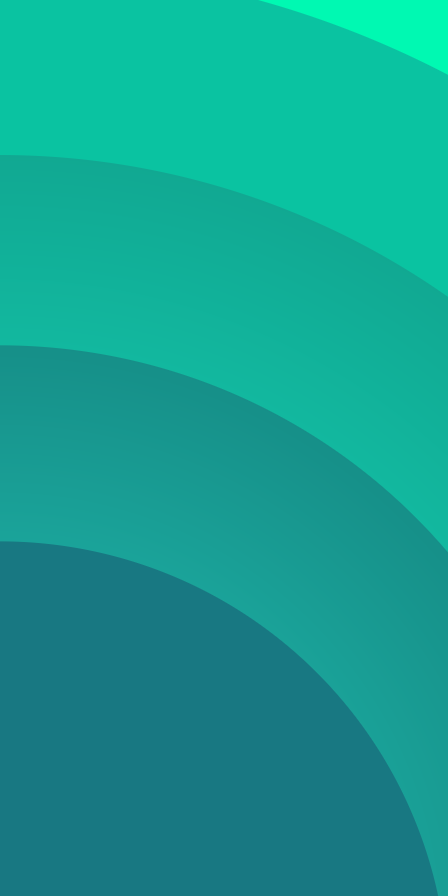
A Shadertoy shader for this background:

```glsl
#define RING_CENTER vec2(0.0, -0.0417)
#define CORE_CENTER vec2(0.0, -0.1042)
#define RADIUS_OUTER 1.0808
#define RADIUS_MIDDLE 0.8687
#define RADIUS_INNER 0.6563
#define RADIUS_CORE 0.5
#define SHADE_DEPTH 0.215

const vec3 MINT = vec3(0.000, 0.975, 0.700);
const vec3 JADE = vec3(0.040, 0.765, 0.632);
const vec3 GREEN_DARK = vec3(0.066, 0.660, 0.573);
const vec3 GREEN_LIGHT = vec3(0.070, 0.722, 0.624);
const vec3 TEAL_DARK = vec3(0.086, 0.562, 0.535);
const vec3 TEAL_LIGHT = vec3(0.102, 0.640, 0.602);
const vec3 DEEP_TEAL = vec3(0.094, 0.470, 0.508);

// Paints a disc whose colour runs from its rim inward
vec3 paintDisc(vec3 base, vec2 p, vec2 center, float radius, vec3 rim, vec3 inside) {
    float depth = radius - length(p - center);
    float coverage = clamp(depth * iResolution.y + 0.5, 0.0, 1.0);
    vec3 tint = mix(rim, inside, clamp(depth / SHADE_DEPTH, 0.0, 1.0));
    return mix(base, tint, coverage);
}

void mainImage(out vec4 fragColor, in vec2 fragCoord) {
    // Canvas height is one unit
    vec2 p = fragCoord / iResolution.y;

    // Stacked discs, largest first
    vec3 color = MINT;
    color = paintDisc(color, p, RING_CENTER, RADIUS_OUTER, JADE, JADE);
    color = paintDisc(color, p, RING_CENTER, RADIUS_MIDDLE, GREEN_DARK, GREEN_LIGHT);
    color = paintDisc(color, p, RING_CENTER, RADIUS_INNER, TEAL_DARK, TEAL_LIGHT);
    color = paintDisc(color, p, CORE_CENTER, RADIUS_CORE, DEEP_TEAL, DEEP_TEAL);

    fragColor = vec4(color, 1.0);
}
```
